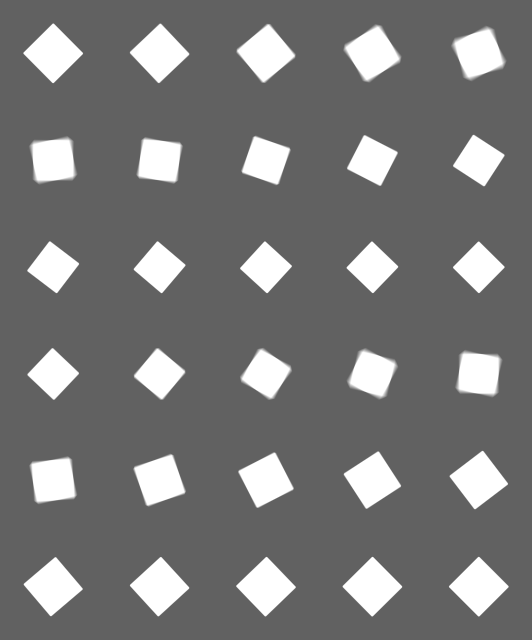
Write a Shadertoy shader that draws this pattern.

```glsl
#define GRID vec2(5.0, 6.0)
#define TURN_FRAMES 15.0
#define SECOND_START 14.0
#define FRAME_LAG 0.15
#define LARGE_RADIUS 0.284
#define SMALL_RADIUS 0.246
#define CORNER 0.012
#define SHUTTER vec2(1.7, 0.45)
#define SAG 0.006
#define SAMPLES 24
#define BACKGROUND vec3(0.38)
#define SQUARE_COLOR vec3(1.0)

const float HALF_PI = 1.5707963;

// Cubic Bezier easing with handles (0.4, 0) and (0.2, 1), solved by bisection
float ease(float t) {
    t = clamp(t, 0.0, 1.0);
    float s = 0.5, halfStep = 0.25;
    for (int i = 0; i < 12; i++) {
        float r = 1.0 - s;
        float x = 1.2 * s * r * r + 0.6 * s * s * r + s * s * s;
        s += x < t ? halfStep : -halfStep;
        halfStep *= 0.5;
    }
    return smoothstep(0.0, 1.0, s);
}

float roundedSquare(vec2 p, float halfSide) {
    vec2 d = abs(p) - halfSide + CORNER;
    return length(max(d, 0.0)) + min(max(d.x, d.y), 0.0) - CORNER;
}

vec2 rotate(vec2 p, float angle) {
    float c = cos(angle), s = sin(angle);
    return vec2(c * p.x + s * p.y, c * p.y - s * p.x);
}

void mainImage(out vec4 fragColor, in vec2 fragCoord) {
    // Cells are numbered in reading order from the top left
    vec2 grid = fragCoord / iResolution.xy * GRID;
    vec2 cell = floor(grid);
    float unit = iResolution.y / GRID.y;
    vec2 p = (fract(grid) - 0.5) * iResolution.xy / GRID / unit;
    float pixel = 1.0 / unit;
    float frame = cell.x + (GRID.y - 1.0 - cell.y) * GRID.x;

    // First turn is clockwise and shrinks, the second reverses both
    bool returning = frame > SECOND_START + 0.5;
    float time = frame - FRAME_LAG - (returning ? SECOND_START : 0.0);
    float progress = ease(time / TURN_FRAMES);
    float shrink = returning ? 1.0 - progress : progress;
    float halfSide = mix(LARGE_RADIUS, SMALL_RADIUS, shrink) * sqrt(0.5);
    float direction = returning ? 1.0 : -1.0;
    p.y += SAG * shrink;

    // Motion blur across the open shutter
    float halfShutter = 0.5 * mix(SHUTTER.x, SHUTTER.y, progress);
    float opening = ease((time - halfShutter) / TURN_FRAMES);
    float closing = ease((time + halfShutter) / TURN_FRAMES);
    float coverage = 0.0;
    for (int i = 0; i < SAMPLES; i++) {
        float turn = mix(opening, closing, (float(i) + 0.5) / float(SAMPLES));
        float angle = HALF_PI * (0.5 + direction * turn);
        float d = roundedSquare(rotate(p, angle), halfSide);
        coverage += 1.0 - smoothstep(-0.7 * pixel, 0.7 * pixel, d);
    }
    coverage /= float(SAMPLES);

    fragColor = vec4(mix(BACKGROUND, SQUARE_COLOR, coverage), 1.0);
}
```
